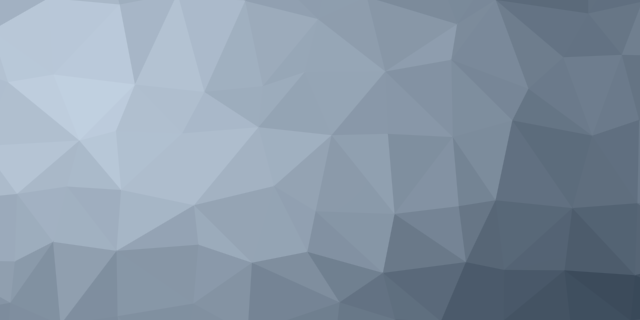
A Shadertoy shader for this background:

```glsl
// Low-poly slate backdrop: a jittered grid of vertices is split into triangles,
// each filled flat with a smooth tone field sampled at its centroid,
// falling from a pale glow at the upper left to dark slate at the lower right.

const vec2 GRID = vec2(10.0, 5.2);

vec2 hash2(vec2 p) {
    vec3 q = fract(vec3(p.xyx) * vec3(0.1031, 0.1030, 0.0973));
    q += dot(q, q.yzx + 33.33);
    return fract((q.xx + q.yz) * q.zy);
}

// Round soft spot in canvas heights, centred at c (0..1 on both axes)
float spot(vec2 uv, vec2 c, float radius) {
    vec2 d = (uv - c) * vec2(2.0, 1.0) / radius;
    return exp(-dot(d, d));
}

// Smooth colour of the backdrop at uv
vec3 toneField(vec2 uv) {
    float tone = 0.72 - 0.26 * smoothstep(0.25, 1.0, uv.x);
    tone -= 0.16 * (1.0 - smoothstep(0.0, 0.45, uv.y));
    tone -= 0.03 * smoothstep(0.82, 1.0, uv.y);
    tone += 0.10 * spot(uv, vec2(0.13, 0.75), 0.25);
    tone += 0.04 * spot(uv, vec2(0.72, 0.78), 0.25);
    tone += 0.03 * spot(uv, vec2(0.98, 0.82), 0.15);
    tone -= 0.05 * spot(uv, vec2(0.88, 0.50), 0.20);
    tone -= 0.05 * spot(uv, vec2(0.88, 0.97), 0.14);
    tone -= 0.03 * spot(uv, vec2(0.82, 0.12), 0.25);
    return tone + vec3(-0.06, 0.0, 0.064);
}

vec2 vertexAt(vec2 cell) {
    return cell + 0.62 * (hash2(cell + 17.0) - 0.5);
}

// Signed distance to the line a-b, positive on its right side
float edgeDistance(vec2 p, vec2 a, vec2 b) {
    vec2 e = normalize(b - a);
    return dot(p - a, vec2(e.y, -e.x));
}

// Adds one counter-clockwise facet, weighted by its pixel coverage
void addFacet(inout vec4 sum, vec2 p, float pixel, vec2 a, vec2 b, vec2 c) {
    float d = max(edgeDistance(p, a, b),
              max(edgeDistance(p, b, c), edgeDistance(p, c, a)));
    float coverage = clamp(0.5 - d / pixel, 0.0, 1.0);
    vec2 centre = (a + b + c) / 3.0;
    float shade = 0.055 * (hash2(floor(centre * 64.0)).x - 0.5);
    sum += coverage * vec4(toneField(centre / GRID) + shade, 1.0);
}

void mainImage(out vec4 fragColor, in vec2 fragCoord) {
    vec2 uv = fragCoord / iResolution.xy;
    vec2 p = uv * GRID;
    float pixel = 1.2 * GRID.y / iResolution.y;
    vec4 sum = vec4(toneField(uv), 1.0) * 0.001;

    // Displaced vertices may reach into neighbouring cells
    for (int y = -1; y <= 1; y++) {
        for (int x = -1; x <= 1; x++) {
            vec2 cell = floor(p) + vec2(x, y);
            vec2 a = vertexAt(cell);
            vec2 b = vertexAt(cell + vec2(1, 0));
            vec2 c = vertexAt(cell + vec2(1, 1));
            vec2 d = vertexAt(cell + vec2(0, 1));

            // Split along the shorter diagonal
            if (distance(a, c) < distance(b, d)) {
                addFacet(sum, p, pixel, a, b, c);
                addFacet(sum, p, pixel, a, c, d);
            } else {
                addFacet(sum, p, pixel, a, b, d);
                addFacet(sum, p, pixel, b, c, d);
            }
        }
    }
    fragColor = vec4(sum.rgb / sum.a, 1.0);
}
```
